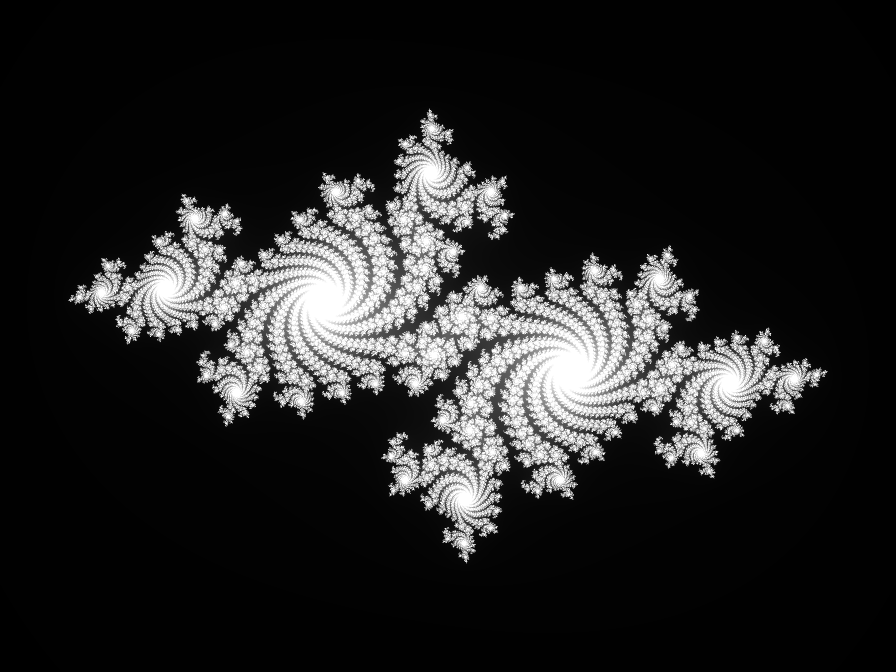
Give the GLSL for this background, as a Shadertoy shader.

```glsl
// A white Julia set of twin spirals on black. Each point is iterated
// under z -> z^2 + c, and its escape time becomes its brightness.
// Four samples per pixel smooth the fine filaments.

const int MAX_STEPS = 256;

vec2 complexSquare(vec2 z) {
    return vec2(z.x * z.x - z.y * z.y, 2.0 * z.x * z.y);
}

// Share of the allowed steps that a point takes to leave the disc of radius 2
float escapeTime(vec2 z) {
    int steps = 0;
    while (steps < MAX_STEPS && dot(z, z) < 4.0) {
        z = complexSquare(z) + vec2(-0.7, 0.27015);
        steps++;
    }
    return float(steps) / float(MAX_STEPS);
}

void mainImage(out vec4 fragColor, in vec2 fragCoord) {
    float brightness = 0.0;

    // Average a 2 x 2 grid of samples inside the pixel
    for (int i = 0; i < 4; i++) {
        vec2 jitter = 0.5 * vec2(i % 2, i / 2) - 0.25;
        vec2 centered = (fragCoord + jitter - 0.5 * iResolution.xy) / iResolution.y;
        brightness += 0.25 * escapeTime(2.625 * centered);
    }

    fragColor = vec4(vec3(brightness), 1.0);
}
```
